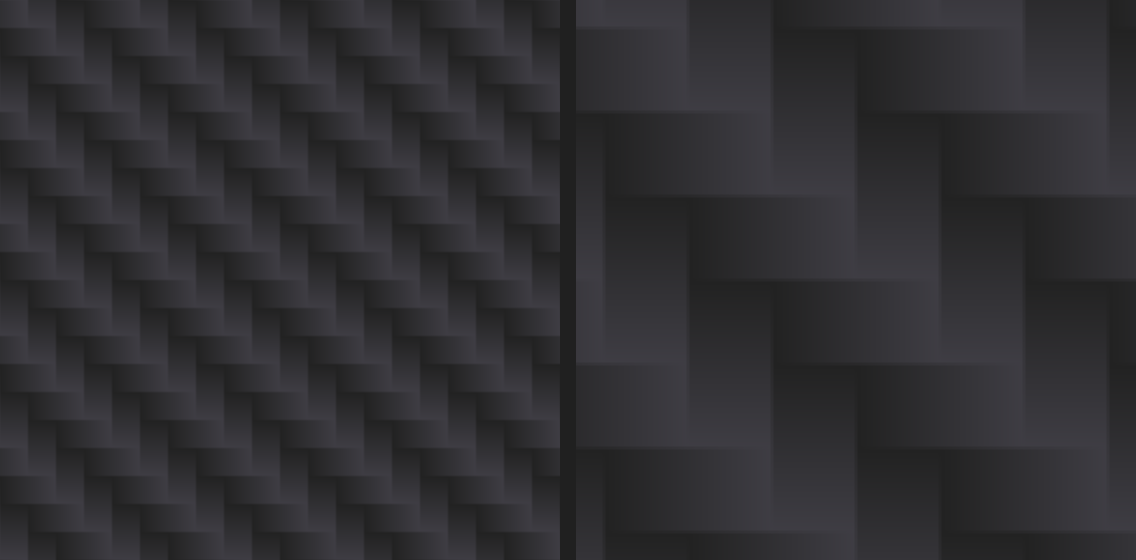
Left, the full canvas; right, a detail of the centre.
This pattern is drawn by a WebGL 2 fragment shader. Its source:

```glsl
#version 300 es
precision highp float;

uniform vec2 u_resolution;
out vec4 fragColor;

const float REPEATS = 5.0;         // twill repeats across and down
const float CELLS_PER_REPEAT = 4.0;
const float FLOAT_LENGTH = 2.0;    // cells each strand spans on top
const float EDGE_SOFTNESS = 0.07;  // in cells
const int SAMPLES = 4;             // edge samples per axis
const vec3 STRAND_DARK = vec3(0.132, 0.132, 0.131);
const vec3 STRAND_LIGHT = vec3(0.245, 0.239, 0.265);

// Shade of the 2/2 twill at a point in cells, with y running downward.
float twillShade(vec2 p) {
    vec2 cell = floor(p);
    vec2 local = p - cell;
    float phase = mod(cell.x - cell.y + 1.0, CELLS_PER_REPEAT);

    // The weft covers the first half of the repeat, the warp the rest.
    bool isWeft = phase < FLOAT_LENGTH;
    float along = isWeft ? local.x + phase
                         : local.y + CELLS_PER_REPEAT - 1.0 - phase;
    return along / FLOAT_LENGTH;
}

void main() {
    float cells = REPEATS * CELLS_PER_REPEAT;
    vec2 uv = gl_FragCoord.xy / u_resolution;
    vec2 p = vec2(uv.x, 1.0 - uv.y) * cells;

    // Average a small area, never narrower than one pixel, to soften edges.
    vec2 footprint = max(vec2(EDGE_SOFTNESS), cells / u_resolution);
    float shade = 0.0;
    for (int j = 0; j < SAMPLES; j++) {
        for (int i = 0; i < SAMPLES; i++) {
            vec2 offset = (vec2(i, j) + 0.5) / float(SAMPLES) - 0.5;
            shade += twillShade(p + offset * footprint);
        }
    }
    shade /= float(SAMPLES * SAMPLES);

    fragColor = vec4(mix(STRAND_DARK, STRAND_LIGHT, shade), 1.0);
}
```
